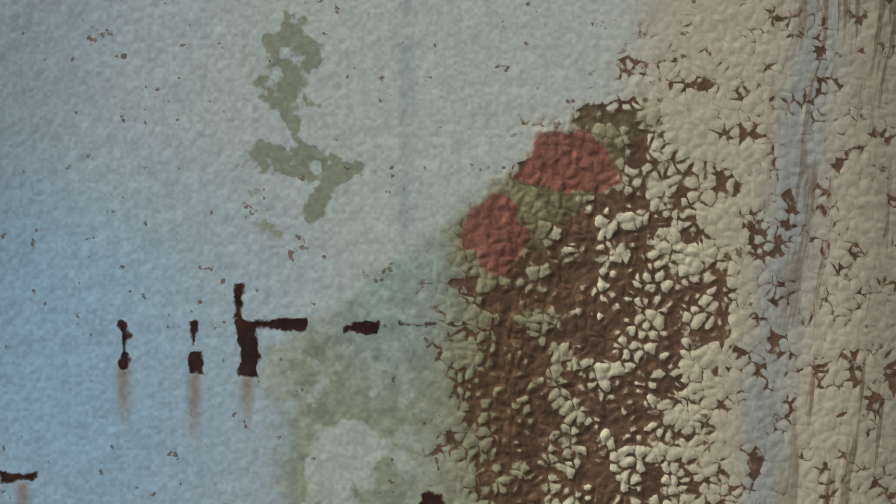
Reproduce this texture procedurally as a Shadertoy shader.

```glsl
// Weathered painted metal: blue-grey paint over sage primer, peeling into
// crackled rust. Soft masks place each layer, noise breaks up their edges,
// and an offset height sample lights the flakes.
#define BLUE_PAINT vec3(.50, .565, .60)
#define PALE_PAINT vec3(.575, .60, .57)
#define BEIGE vec3(.585, .555, .48)
#define SAGE vec3(.455, .475, .395)
#define RED_LEAD vec3(.42, .27, .235)
#define RUST vec3(.285, .215, .165)
#define CHAR vec3(.15, .095, .08)
#define CREAM vec3(.60, .565, .475)
#define OLIVE vec3(.41, .385, .29)
#define RELIEF 1.6
#define GRAIN .1

float hash(vec2 p) { return fract(sin(dot(p, vec2(127.1, 311.7))) * 43758.5453); }
float ramp(float a, float b, float x) { return smoothstep(a, b, x); }

float noise(vec2 p) {
  vec2 i = floor(p), f = fract(p);
  f = f * f * (3. - 2. * f);
  return mix(mix(hash(i), hash(i + vec2(1, 0)), f.x),
             mix(hash(i + vec2(0, 1)), hash(i + 1.), f.x), f.y);
}

float fbm(vec2 p) {
  float sum = 0., amp = .53;
  for (int i = 0; i < 4; i++) {
    sum += amp * noise(p);
    p = mat2(1.6, 1.2, -1.2, 1.6) * p + 7.3;
    amp *= .5;
  }
  return sum;
}

// Gap between the two nearest cell centres: zero along cracks
float cracks(vec2 p) {
  vec2 cell = floor(p);
  float near = 9., next = 9.;
  for (int k = 0; k < 9; k++) {
    vec2 id = cell + vec2(k % 3, k / 3) - 1.;
    float d = length(id + vec2(hash(id), hash(id + 41.7)) - p);
    next = min(next, max(near, d));
    near = min(near, d);
  }
  return next - near;
}

float flakeHeight(vec2 p) {
  return .72 * fbm(p * 30.) + .3 * cracks(p * 42. + .6 * noise(p * 40.));
}

float patchMask(float amount, float n) { return ramp(-.05, .05, amount + n - 1.); }

float oval(vec2 p, float x, float y, float w, float h) {
  return 1. - ramp(.3, 1.3, length((p - vec2(x, y)) / vec2(w, h)));
}

// Ragged rectangular stain
float stain(vec2 p, float x, float y, float w, float h) {
  vec2 d = abs(p - vec2(x, y)) - vec2(w, h);
  float dist = length(max(d, 0.)) + min(max(d.x, d.y), 0.);
  return 1. - ramp(-.004, .004, dist + .026 * (fbm(p * 42.) - .48));
}

float drip(vec2 p, float x, float top, float len) {
  float t = (top - p.y) / len;
  return exp(-pow(abs(p.x - x) / .013, 2.)) * ramp(-.1, .05, t) * (1. - ramp(.1, 1., t));
}

void mainImage(out vec4 fragColor, in vec2 fragCoord) {
  vec2 p = fragCoord / iResolution.y;
  float broad = fbm(p * 5.) - .5, mid = fbm(p * 17. + 3.), fine = fbm(p * 55.);
  float wob = mid - .5, height = flakeHeight(p);
  float slope = height - flakeHeight(p + vec2(-.004, .005));

  // Paint gradients
  vec3 col = mix(BLUE_PAINT, PALE_PAINT, ramp(.1, .95, p.x * .8 + p.y * .35 + .2 * broad));
  col += vec3(-.025, .005, .035) * oval(p, .12, .3, .5, .4);
  col *= mix(.9, 1., ramp(0., .35, p.x + .3 * (1. - p.y)));
  col = mix(col, BEIGE, ramp(1.1, 1.4, p.x + .25 * broad));

  // Weather streaks down the right side
  float lean = p.x - .13 * p.y + .035 * (fbm(p * 4.) - .5);
  float run = exp(-pow(abs(lean - 1.5) / .055, 2.)) * ramp(.1, .5, fbm(vec2(lean * 42., p.y * 3.)));
  col = mix(col, vec3(.45, .48, .47), .75 * run);
  float ribs = ramp(.57, .72, fbm(vec2(lean * 65., p.y * 5.)));
  col = mix(col, vec3(.37, .315, .25), .65 * ribs * ramp(1.48, 1.63, p.x));
  col *= 1. - .16 * ramp(1.62, 1.78, p.x);

  // Sage primer below the diagonal paint edge, and loose chips above
  float under = ramp(-.03, .05, .37 + .76 * (p.x - .63) - p.y + .07 * wob);
  under *= ramp(.51, .59, p.x + .12 * wob) * (1. - ramp(1., 1.2, p.x));
  vec3 primer = mix(SAGE, vec3(.46, .52, .49), oval(p, .78, .42, .15, .2));
  col = mix(col, primer * (.85 + .3 * fine), .88 * under);
  float left = oval(p, .66, .13, .2, .22);
  col = mix(col, PALE_PAINT, .85 * under * left * patchMask(.34 + .2 * left, mid));
  float chips = max(oval(p, .575, .88, .085, .2), .8 * oval(p, .61, .64, .14, .12));
  col = mix(col, SAGE * .92, .85 * patchMask(.23 + .3 * chips, fbm(p * 24. + 5.)) * ramp(.05, .3, chips));
  run = exp(-pow(abs(p.x - .805) / .014, 2.)) * ramp(.35, .6, p.y);
  col = mix(col, vec3(.44, .5, .51), .75 * run * mid);

  // Peeling rust field
  float edge = .56 + .79 * (p.x - .87) - p.y;
  float rust = ramp(.8, 1.02, p.x + .14 * broad) * ramp(-.09, .13, edge + .2 * wob);
  rust *= 1. - ramp(1.22, 1.58, p.x + .35 * max(p.y - .48, 0.) + .2 * broad);
  float loss = max(rust, .35 * ramp(1., 1.25, p.x) * ramp(-.2, .15, edge));
  float bare = ramp(-.06, .06, mix(.18, .515, loss) - height) * ramp(.02, .25, loss);
  col = mix(col, mix(CREAM, OLIVE, oval(p, .96, .28, .2, .4)), .8 * rust);
  col = mix(col, RUST * (.75 + .55 * fine), .9 * bare);

  // Red lead and olive band along the diagonal
  vec2 q = mat2(.77, -.64, .64, .77) * (p - vec2(1.09, .62));
  float band = oval(q, 0., 0., .29, .095);
  col = mix(col, OLIVE * (.65 + .5 * fine), .8 * patchMask(.3 + .5 * band, mid) * band);
  float red = max(oval(p, .985, .535, .07, .1), oval(p, 1.13, .675, .13, .07));
  col = mix(col, RED_LEAD * (.85 + .3 * fine), .9 * patchMask(.25 + .42 * red, mid) * ramp(.1, .35, red));
  col *= 1. + RELIEF * clamp(slope, -.25, .25) * max(loss, .15);

  // Rust drips and charred fixings
  float runs = drip(p, .245, .27, .15) + drip(p, .385, .26, .18) + drip(p, .49, .25, .12) + drip(p, .045, .04, .12);
  col = mix(col, vec3(.43, .34, .26), .6 * min(runs, 1.));
  float dark = stain(p, .246, .315, .007, .046) + stain(p, .384, .335, .006, .027);
  dark += stain(p, .389, .282, .014, .024) + stain(p, .491, .308, .021, .055);
  dark += stain(p, .473, .405, .009, .035) + stain(p, .555, .357, .053, .012);
  dark += stain(p, .715, .35, .036, .013) + stain(p, .037, .053, .034, .009);
  dark += stain(p, .857, .008, .022, .012) + stain(p, 1.505, .368, .014, .003);
  dark += .75 * stain(p, .84, .357, .1, .005) * ramp(.35, .5, noise(p * 55.));
  col = mix(col, CHAR * (.7 + .7 * fine), .95 * min(dark, 1.));

  // Scattered pits and surface grain
  col = mix(col, RUST, .6 * ramp(.75, .84, fbm(p * 45. + 17.)));
  col *= 1. + GRAIN * (noise(p * 145.) + fine - 1.);
  fragColor = vec4(clamp(col, 0., 1.), 1.);
}
```
